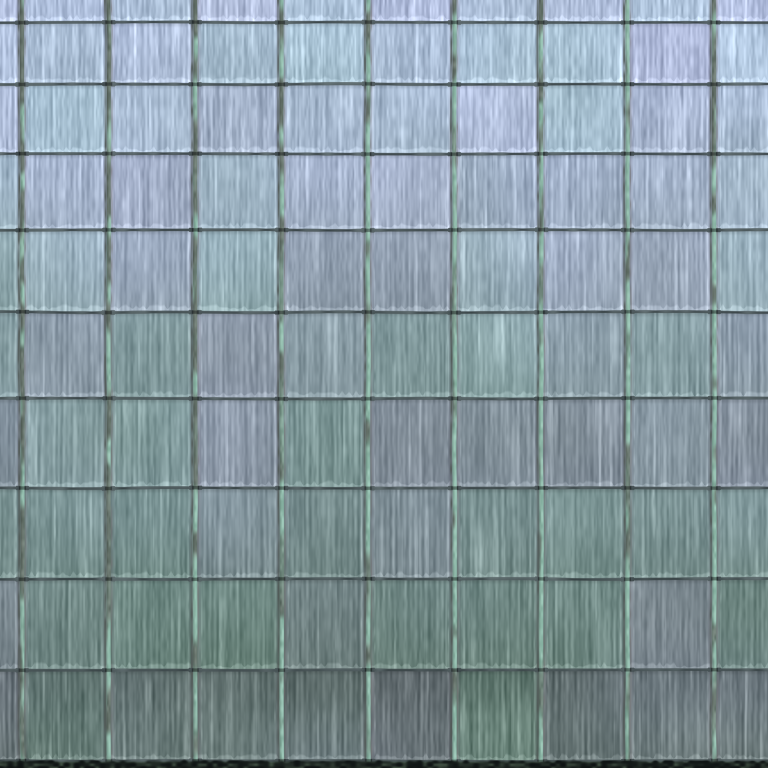
Reproduce this texture procedurally as a Shadertoy shader.

```glsl
float hash(vec2 p) {
    vec3 q = fract(p.xyx * vec3(0.1031, 0.1030, 0.0973));
    q += dot(q, q.yzx + 33.33);
    return fract((q.x + q.y) * q.z);
}

float noise(vec2 p) {
    vec2 i = floor(p), f = fract(p);
    f = f * f * (3.0 - 2.0 * f);
    return mix(mix(hash(i), hash(i + vec2(1, 0)), f.x),
               mix(hash(i + vec2(0, 1)), hash(i + vec2(1, 1)), f.x), f.y);
}

// Soft line around d = 0
float line(float d, float halfWidth) {
    float aa = 0.8 / iResolution.y;
    return 1.0 - smoothstep(halfWidth - aa, halfWidth + aa, abs(d));
}

// Height of the n-th rail; rows shrink toward the top
float railHeight(float n) {
    return 0.009 + 0.1185 * n - 0.000667 * pow(max(n - 2.5, 0.0), 2.7);
}

vec3 glass(vec2 uv, vec2 cell, vec2 local) {
    vec3 color = mix(vec3(0.42, 0.49, 0.485), vec3(0.53, 0.605, 0.635), smoothstep(0.0, 0.52, uv.y));
    color = mix(color, vec3(0.69, 0.765, 0.86), smoothstep(0.4, 1.0, uv.y));

    // Tint of each pane and broad cloudy reflections
    float tint = hash(cell + 7.0) - 0.5;
    color *= 1.0 + 0.07 * (hash(cell + 31.0) - 0.5);
    color += tint * vec3(0.035, -0.025, 0.03);
    color += (noise(uv * vec2(7, 9) + 4.0) - 0.5) * vec3(0.04, 0.035, 0.06);
    color *= 1.0 - 0.1 * step(cell.y, 0.5) * smoothstep(0.3, 1.0, local.y);

    // Vertical flutes, broken up by streaks and runs
    float seed = 40.0 * hash(cell);
    float wander = 2.5 * noise(vec2(uv.x * 60.0, uv.y * 6.0 + seed));
    float flute = cos(6.2832 * 16.0 * local.x + wander);
    flute *= 0.3 + noise(vec2(uv.x * 90.0, uv.y * 14.0 + seed));
    float streak = noise(vec2(uv.x * 240.0, uv.y * 13.0 + seed)) - 0.5;
    float grain = noise(uv * vec2(430, 75)) - 0.5;
    float run = smoothstep(0.68, 0.95, noise(vec2(uv.x * 210.0, uv.y * 9.0 - seed)));
    color += 0.037 * flute + 0.11 * streak + 0.09 * run - 0.013;
    color += grain * mix(0.07, 0.13, smoothstep(0.5, 1.0, uv.y));
    return color;
}

void mainImage(out vec4 fragColor, in vec2 fragCoord) {
    vec2 uv = fragCoord / iResolution.xy;
    float wobble = 0.0016 * (noise(uv * vec2(9, 17)) - 0.5);
    float across = (uv.x + wobble - 0.029) / 0.1126;

    float row = -1.0;
    for (int n = 0; n < 11; n++)
        if (uv.y > railHeight(float(n))) row = float(n);
    float low = railHeight(row), high = railHeight(row + 1.0);
    vec2 cell = vec2(floor(across), row);
    vec2 local = vec2(fract(across), (uv.y - low) / (high - low));

    float bar = floor(across + 0.5);
    float barX = (across - bar) * 0.1126;
    float fromLow = uv.y - low;
    float railY = (local.y < 0.5 ? fromLow : uv.y - high) + wobble;

    vec3 color = glass(uv, cell, local);

    // Pale ragged fringe at the foot of each pane, dim strip at its head
    float ragged = 0.004 + 0.008 * noise(vec2(uv.x * 220.0, row * 5.0));
    color += 0.1 * (1.0 - smoothstep(ragged * 0.6, ragged, fromLow));
    color *= 1.0 - 0.1 * (1.0 - smoothstep(0.002, 0.008, high - uv.y));

    // Pane margins beside the bars
    float chips = noise(uv * vec2(160, 90));
    color = mix(color, color * 0.9 + vec3(0.03, 0.02, 0.03), line(barX, 0.0075) * 0.7);
    color += 0.1 * chips * line(abs(barX) - 0.0085, 0.001);
    color = mix(color, vec3(0.32, 0.35, 0.34), line(barX + 0.0042, 0.0014) * (0.35 + 0.6 * chips));
    color = mix(color, vec3(0.46, 0.45, 0.45), line(barX - 0.004, 0.001) * 0.7 * chips);

    // Dark rails with heavier knots at the crossings
    float knot = line(barX, 0.0085);
    float wear = noise(uv * vec2(75, 20));
    vec3 railColor = mix(vec3(0.20, 0.24, 0.25), vec3(0.36, 0.41, 0.42), wear);
    color = mix(color, railColor, line(railY, 0.0015 + 0.0007 * wear + 0.001 * knot) * 0.92);

    // Green bars, more weathered at the left and the top
    float age = noise(vec2(bar * 13.0 + uv.x * 90.0, uv.y * 34.0));
    age += 0.28 * (1.0 - smoothstep(0.0, 3.5, bar)) + 0.25 * smoothstep(0.5, 1.0, uv.y);
    vec3 barColor = mix(vec3(0.55, 0.71, 0.65), vec3(0.40, 0.45, 0.42), smoothstep(0.5, 0.95, age));
    barColor += 0.12 * (noise(uv * vec2(350, 130)) - 0.5);
    barColor *= 0.85 + 0.2 * smoothstep(-0.003, 0.001, barX);
    color = mix(color, barColor, line(barX, 0.0028));
    color *= 1.0 - 0.4 * line(railY, 0.0022) * line(barX, 0.0045);

    // Black sill with mossy specks along the bottom
    float moss = noise(uv * vec2(150, 240));
    vec3 sill = mix(vec3(0.06, 0.08, 0.08), vec3(0.25, 0.31, 0.26), moss * moss);
    color = mix(color, sill, 1.0 - smoothstep(0.007, 0.011, uv.y + 0.003 * (moss - 0.5)));

    fragColor = vec4(clamp(color, 0.0, 1.0), 1.0);
}
```
